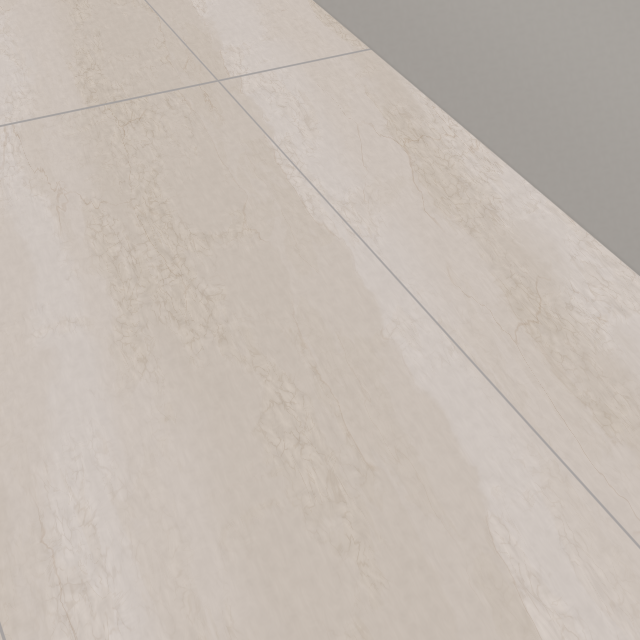
A WebGL 2 fragment shader for this texture:

```glsl
#version 300 es
precision highp float;

uniform vec2 u_resolution;
out vec4 fragColor;

vec2 hash2(vec2 p) {
    p = vec2(dot(p, vec2(127.1, 311.7)), dot(p, vec2(269.5, 183.3)));
    return fract(sin(p) * 43758.5);
}

// Distances to the nearest and second nearest cell centres
vec2 cells(vec2 p) {
    vec2 nearest = vec2(8.0);
    for (int y = -1; y <= 1; y++) {
        for (int x = -1; x <= 1; x++) {
            vec2 id = floor(p) + vec2(x, y);
            float d = length(id + hash2(id) - p);
            nearest = d < nearest.x ? vec2(d, nearest.x) : vec2(nearest.x, min(nearest.y, d));
        }
    }
    return nearest;
}

// Layered, rotated sines, roughly -1 to 1
float ripple(vec2 p) {
    float sum = 0.0, amp = 0.6;
    for (int i = 0; i < 5; i++) {
        p = mat2(0.8, 0.6, -0.6, 0.8) * p * 1.75 + 1.3;
        p += 0.7 * sin(p.yx);
        sum += amp * sin(p.x) * sin(p.y);
        amp *= 0.6;
    }
    return sum;
}

float band(float q, float lo, float hi, float softLo, float softHi) {
    return smoothstep(lo - softLo, lo + softLo, q) * (1.0 - smoothstep(hi - softHi, hi + softHi, q));
}

// Thin line at zero, with a pixel-wide smooth edge
float line(float d, float halfWidth, float pixel) {
    return 1.0 - smoothstep(halfWidth - 0.6 * pixel, halfWidth + 0.6 * pixel, abs(d));
}

vec3 marble(vec2 ground, vec2 tile) {
    vec2 p = vec2(ground.x - 0.35 * ground.y, ground.y) + 5.0 * hash2(tile);
    float cloud = ripple(p * vec2(5.0, 3.0));
    float rough = ripple(p * vec2(19.0, 14.0));
    float fine = ripple(p * vec2(60.0, 54.0));
    float q = ground.x - 0.35 * ground.y + 0.028 * cloud + 0.02 * rough + 0.006 * fine;

    // Long drifting bands
    float tan1 = band(q, 0.31, 0.49, 0.035, 0.006);
    float tan2 = band(q, 0.49, 0.585, 0.01, 0.006) * 0.5;
    float tan3 = band(q, 0.79, 0.87, 0.012, 0.05) * 0.6;
    float tan4 = band(q, 0.02, 0.13, 0.03, 0.02) * 0.5;
    float patches = smoothstep(0.05, 0.25, rough + 0.3 * fine) - 0.4;
    float warm = clamp(0.7 * tan1 + tan2 + tan3 + tan4 + 0.15 * cloud + 0.3 * patches, 0.0, 1.0);
    float pale = band(q, 0.585, 0.68, 0.008, 0.04) + band(q, 0.18, 0.25, 0.012, 0.02)
               + band(q, 0.85, 1.0, 0.03, 0.03);
    vec3 color = mix(vec3(0.796, 0.757, 0.725), vec3(0.757, 0.713, 0.666), warm * 0.9);
    color = mix(color, vec3(0.81, 0.777, 0.754), clamp(pale, 0.0, 1.0) * (0.6 - 0.4 * patches));

    // Short broken creases and embossed relief, strongest inside the rough bands
    float crinkled = clamp(0.25 + tan1 + tan3 + tan4 + 0.6 * pale, 0.0, 1.0)
                   * smoothstep(-0.6, 0.35, rough + 0.4 * cloud);
    vec2 bent = p * vec2(92.0, 84.0) + 0.8 * vec2(ripple(p * 45.0), ripple(p * 38.0 + 4.0));
    vec2 flake = cells(bent);
    float broken = smoothstep(-0.15, 0.3, ripple(p * 75.0 + 9.0));
    float crease = (1.0 - smoothstep(0.0, 0.24, flake.y - flake.x)) * broken;
    float squiggle = (1.0 - smoothstep(0.0, 0.09, abs(fine - 0.12))) * (1.0 - broken);
    float relief = ripple(p * 80.0) - ripple(p * 80.0 + vec2(0.16, 0.1));
    color += crinkled * (0.045 * (0.45 - flake.x) - crease * vec3(0.026, 0.032, 0.04)
           - squiggle * vec3(0.02, 0.025, 0.032) + 0.02 * relief + 0.008);

    // Broken band-edge veins and a few wandering cracks
    float edges = line(q - 0.49, 0.0008, 0.004) + line(q - 0.585, 0.0008, 0.004)
                + 0.6 * line(q - 0.535, 0.0004, 0.003) + 0.6 * line(q - 0.79, 0.0008, 0.004);
    vec2 crack = cells(p * vec2(8.0, 5.5) + 0.16 * vec2(rough, cloud) + 0.03 * fine);
    float cracks = (1.0 - smoothstep(0.0, 0.022, crack.y - crack.x)) * smoothstep(0.0, 0.45, cloud + 0.5 * rough);
    edges *= smoothstep(-0.5, 0.4, rough + 0.5 * fine);
    color -= (edges + 0.9 * cracks) * vec3(0.036, 0.048, 0.06);

    // Soft mottling and fine grain
    return color + 0.004 * rough + 0.005 * fine + 0.01 * ripple(p * 190.0) + 0.007 * relief;
}

void main() {
    vec2 uv = gl_FragCoord.xy / u_resolution;

    // Project the canvas onto the floor: x across the tiles, y into depth
    float drop = 1.931 - uv.y;
    float across = (uv.x + 0.615) / drop;
    vec2 ground = vec2(across, 1.256 / drop - 0.208 * across);
    vec2 pixel = fwidth(ground);

    // Tiles and their joints
    vec2 size = vec2(0.582, 0.6);
    vec2 grid = (ground - vec2(0.904, 1.0)) / size;
    vec2 toJoint = (grid - round(grid)) * size;
    vec3 color = marble(ground, floor(grid));
    float joint = max(line(toJoint.x, 0.0014, pixel.x), line(toJoint.y, 0.0013, pixel.y));
    color = mix(color, vec3(0.635, 0.62, 0.615), joint * 0.9);

    // Plain wall, slightly darker towards the floor
    float height = across - 1.185;
    vec3 wall = mix(vec3(0.63, 0.612, 0.592), vec3(0.655, 0.638, 0.617), smoothstep(0.0, 0.4, height));
    wall += 0.005 * ripple(uv * 150.0);
    wall -= 0.03 * (1.0 - smoothstep(0.0, 0.008, height));
    color = mix(color, wall, smoothstep(-0.6 * pixel.x, 0.6 * pixel.x, height));

    fragColor = vec4(color, 1.0);
}
```
